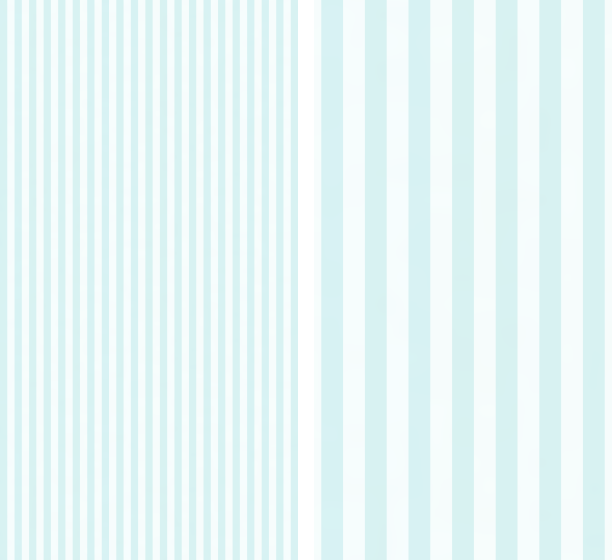
Left, the full canvas; right, a detail of the centre.
Reproduce this pattern procedurally as a Shadertoy shader.

```glsl
const float REPEATS = 20.5;   // stripe pairs across the canvas
const vec3 AQUA = vec3(0.846, 0.949, 0.951);
const vec3 PALE = vec3(0.965, 0.990, 0.990);

float hash(vec2 p) {
    return fract(sin(dot(p, vec2(127.1, 311.7))) * 43758.5453);
}

float valueNoise(vec2 p) {
    vec2 cell = floor(p);
    vec2 f = fract(p);
    f = f * f * (3.0 - 2.0 * f);
    float low = mix(hash(cell), hash(cell + vec2(1.0, 0.0)), f.x);
    float high = mix(hash(cell + vec2(0.0, 1.0)), hash(cell + vec2(1.0, 1.0)), f.x);
    return mix(low, high, f.y);
}

// Coverage of a half-period band that begins at each whole number
float stripeCoverage(float x, float pixel) {
    float fromCentre = abs(fract(x + 0.25) - 0.5);
    return clamp((0.25 - fromCentre) / pixel + 0.5, 0.0, 1.0);
}

// Faint shift between cool and green from stripe to stripe
vec3 stripeTint(float index, float amount) {
    float shift = hash(vec2(index, 4.0)) - 0.5;
    return amount * shift * vec3(-0.3, 0.2, 1.0);
}

void mainImage(out vec4 fragColor, in vec2 fragCoord) {
    vec2 p = fragCoord / iResolution.x;
    float x = p.x * REPEATS;
    float pixel = REPEATS / iResolution.x;

    vec3 color = mix(PALE, AQUA, stripeCoverage(x, pixel));
    color += stripeTint(floor(x * 2.0), 0.008);

    // Very soft mottling
    color += 0.004 * (valueNoise(p * 34.0) - 0.5);

    fragColor = vec4(clamp(color, 0.0, 1.0), 1.0);
}
```
